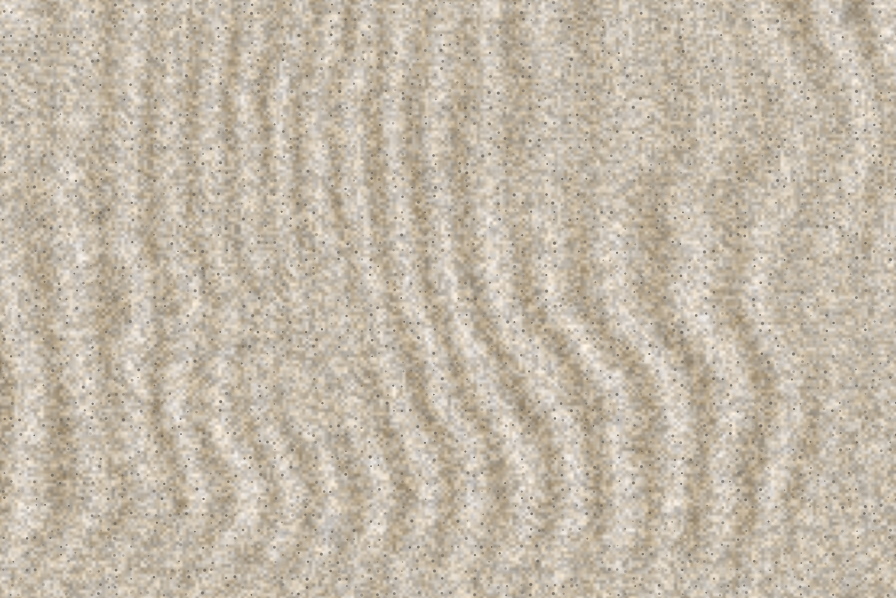
Write a WebGL 1 fragment shader that draws this texture.

```glsl
precision highp float;
// Pale sand raked by wind or water into wavy, mostly upright ripples.
// A warped sine gives crests and tan troughs, faded in patches by noise;
// fine value noise adds the grains and jittered cells scatter dark specks.

uniform vec2 u_resolution;

const vec3 TROUGH = vec3(0.700, 0.645, 0.560);
const vec3 FLAT_SAND = vec3(0.775, 0.735, 0.672);
const vec3 CREST = vec3(0.845, 0.812, 0.768);
const vec3 SPECK = vec3(0.40, 0.38, 0.35);
const vec3 WARM_TINT = vec3(0.018, 0.0, -0.030);

const float RIPPLES = 11.5;        // ripples per canvas height
const float BEND = 0.24;           // broad drift of the ripples
const float WIGGLE = 0.075;        // short sideways waves
const float FINE_GRAINS = 185.0;   // grains per canvas height
const float COARSE_GRAINS = 88.0;
const float FINE_CONTRAST = 0.21;
const float COARSE_CONTRAST = 0.12;
const float SPECK_CELLS = 75.0;
const float SPECK_SHARE = 0.30;

float hash(vec2 p) {
  return fract(sin(dot(p, vec2(127.1, 311.7))) * 43758.5453);
}

float noise(vec2 p) {
  vec2 cell = floor(p);
  vec2 f = fract(p);
  f = f * f * (3.0 - 2.0 * f);
  float low = mix(hash(cell), hash(cell + vec2(1.0, 0.0)), f.x);
  float high = mix(hash(cell + vec2(0.0, 1.0)), hash(cell + 1.0), f.x);
  return mix(low, high, f.y);
}

float fbm(vec2 p) {
  float sum = 0.0;
  float weight = 0.5;
  for (int i = 0; i < 3; i++) {
    sum += weight * noise(p);
    p = p * 2.03 + 17.3;
    weight *= 0.5;
  }
  return sum / 0.875;
}

// Ripple height, from -1 in a trough to 1 on a crest
float ripple(vec2 p) {
  float bend = BEND * (noise(p * vec2(1.6, 1.9) + 3.7) - 0.5);
  float wiggle = WIGGLE * (noise(p * vec2(2.4, 6.0) + 21.0) - 0.5);
  float fray = 0.022 * (noise(p * vec2(14.0, 12.0) + 8.0) - 0.5);
  float slant = 0.16 * smoothstep(0.8, 1.5, p.x) * (p.y - 0.5);
  float wave = sin(6.2832 * RIPPLES * (p.x + bend + wiggle + fray - slant));
  float patches = smoothstep(0.22, 0.62, fbm(p * vec2(4.2, 2.6) + 40.0));
  float flatEdge = mix(0.35, 1.0, smoothstep(0.02, 0.16, p.y));
  return wave * mix(0.2, 1.0, patches) * flatEdge;
}

// One soft speck of random size and strength in some of the cells
float specks(vec2 p, float cells, float share) {
  vec2 q = p * cells;
  vec2 cell = floor(q);
  vec2 jitter = vec2(hash(cell + 5.3), hash(cell + 9.1));
  vec2 offset = fract(q) - mix(vec2(0.3), vec2(0.7), jitter);
  float radius = mix(0.16, 0.30, hash(cell + 2.7));
  float present = step(hash(cell + 13.9), share);
  float strength = mix(0.3, 1.0, hash(cell + 31.4));
  return present * strength * (1.0 - smoothstep(0.3 * radius, radius, length(offset)));
}

void main() {
  vec2 p = gl_FragCoord.xy / u_resolution.y;

  // Ripple shading over gently uneven sand
  float height = ripple(p) + 0.5 * (fbm(p * 9.0 + 60.0) - 0.5);
  vec3 color = mix(FLAT_SAND, TROUGH, clamp(-height, 0.0, 1.0));
  color = mix(color, CREST, clamp(height, 0.0, 1.0));

  // Grains, light and dark, some of them warmer
  float fine = noise(p * FINE_GRAINS) - 0.5;
  float coarse = noise(p * COARSE_GRAINS + 70.0) - 0.5;
  color += FINE_CONTRAST * fine + COARSE_CONTRAST * coarse;
  color += WARM_TINT * 2.0 * (noise(p * 110.0 + 33.0) - 0.5);

  // Dark mineral specks and a few faint smudges
  color = mix(color, SPECK, 0.85 * specks(p, SPECK_CELLS, SPECK_SHARE));
  color = mix(color, SPECK, 0.35 * specks(p + 0.4, 9.0, 0.03));

  gl_FragColor = vec4(clamp(color, 0.0, 1.0), 1.0);
}
```
